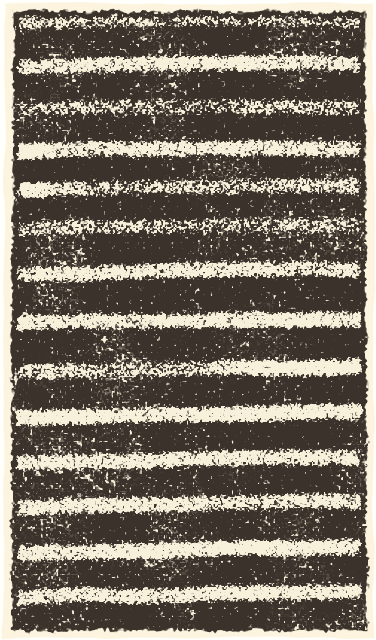
A Shadertoy shader for this pattern:

```glsl
// Fourteen worn, grainy cream stripes across a dark inked block on torn paper.

const int STRIPES = 14;
const vec3 INK = vec3(0.23, 0.20, 0.17);
const vec3 CREAM = vec3(0.97, 0.94, 0.86);
const vec3 PAPER = vec3(0.99, 0.955, 0.875);
const vec3 BACKDROP = vec3(1.0, 1.0, 0.99);

// Cream coverage of each stripe, top to bottom
const float COVERAGE[STRIPES] = float[STRIPES](
    0.51, 0.72, 0.49, 0.67, 0.57, 0.51, 0.70,
    0.72, 0.58, 0.79, 0.70, 0.73, 0.78, 0.72);

float hash(vec2 p) {
    vec3 q = fract(p.xyx * vec3(0.1031, 0.1030, 0.0973));
    q += dot(q, q.yzx + 33.33);
    return fract((q.x + q.y) * q.z);
}

float noise(vec2 p) {
    vec2 cell = floor(p), f = fract(p);
    f = f * f * (3.0 - 2.0 * f);
    return mix(mix(hash(cell), hash(cell + vec2(1, 0)), f.x),
               mix(hash(cell + vec2(0, 1)), hash(cell + vec2(1, 1)), f.x), f.y);
}

float clouds(vec2 p) {
    return 0.55 * noise(p) + 0.3 * noise(p * 2.1 + 7.0) + 0.15 * noise(p * 4.3 + 19.0);
}

float rise(float edge, float softness, float x) {
    return smoothstep(edge - softness, edge + softness, x);
}

// Signed distance to a box given by two corners
float boxDistance(vec2 p, vec2 low, vec2 high) {
    vec2 q = abs(p - 0.5 * (low + high)) - 0.5 * (high - low);
    return length(max(q, 0.0)) + min(max(q.x, q.y), 0.0);
}

// Depth of a stripe below the top: uneven spacing, slight tilt and bow
float stripeDepth(float i, float x) {
    float t = i / 13.0;
    float crowding = 0.0195 * exp(-pow((i - 5.4) / 1.9, 2.0)) + 0.0045 * sin(3.14159 * t);
    float tilt = (0.004 + 0.008 * t) * (0.5 - x);
    float bow = 0.005 * (1.0 - t) * (pow(2.0 * x - 1.0, 2.0) - 0.4);
    float wobble = 0.004 * (noise(vec2(x * 5.0, i * 9.0)) - 0.5);
    return 0.0326 + 0.0689 * i - crowding + tilt + bow + wobble;
}

// Local wear: bright left ends on two stripes, a bright right part on another
float stripeWear(int i, float x) {
    float wear = 0.14 * (noise(vec2(x * 6.0, float(i) * 5.0 + 3.0)) - 0.5);
    if (i == 3 || i == 4) wear += 0.27 * (1.0 - smoothstep(0.05, 0.2, x));
    if (i == 8) wear += 0.27 * smoothstep(0.48, 0.72, x);
    return wear;
}

float stripeCoverage(vec2 p, float x) {
    float cover = 0.0;
    for (int i = 0; i < STRIPES; i++) {
        float d = abs(1.0 - p.y - stripeDepth(float(i), x));
        float profile = 1.0 - smoothstep(0.005, 0.020, d);
        cover = max(cover, profile * (COVERAGE[i] + stripeWear(i, x)));
    }
    return cover;
}

// Sparse chips in the ink, gathered in patches and denser lower down
float chips(vec2 p, float x, float px) {
    float corner = exp(-18.0 * length(vec2(x, p.y)));
    float patches = clouds(p * 11.0) + 0.12 * (1.0 - p.y) + 0.25 * corner;
    float fleck = noise(p * 245.0 + 51.0) * 0.75 + noise(p * 430.0) * 0.25;
    float limit = 0.89 - 0.16 * smoothstep(0.35, 0.85, patches);
    float dust = rise(0.76, 0.12, noise(p * 380.0 + 90.0)) * smoothstep(0.55, 0.85, patches);
    return max(rise(limit, 0.035 + 40.0 * px, fleck), 0.35 * dust);
}

void mainImage(out vec4 fragColor, in vec2 fragCoord) {
    float px = 1.0 / iResolution.y;
    float width = iResolution.x * px;
    vec2 p = fragCoord * px;
    float x = p.x / width;

    // Torn sheet
    float tear = 0.007 * (clouds(p * 14.0) - 0.5);
    float sheet = boxDistance(p, vec2(0.005 + 0.003 * p.y, 0.004),
                              vec2(width - 0.004, 0.995)) + tear;
    vec3 color = mix(PAPER, BACKDROP, rise(0.0, px, sheet));

    // Inked block with a rough, slightly slanted outline
    float rough = 0.006 * (noise(p * 220.0) - 0.5) + 0.005 * (noise(p * 45.0) - 0.5);
    float block = boxDistance(p, vec2(0.017 + 0.004 * p.y, 0.015),
                              vec2(width - 0.014 - 0.003 * p.y, 0.982)) + rough;
    float inked = 1.0 - rise(0.0, px, block);

    // Grain breaks the stripes into fine dots; the block edge stays dark
    float grain = 0.65 * noise(p * 430.0 + 13.0) + 0.35 * noise(p * 235.0 + 31.0);
    float inset = 1.0 - smoothstep(-0.013, -0.004, block);
    float cover = stripeCoverage(p, x) * inset;
    float light = rise(0.0, 0.08 + 20.0 * px, cover - grain) * smoothstep(0.02, 0.12, cover);
    light = max(light, chips(p, x, px));

    color = mix(color, mix(INK, CREAM, light), inked);
    fragColor = vec4(color, 1.0);
}
```
